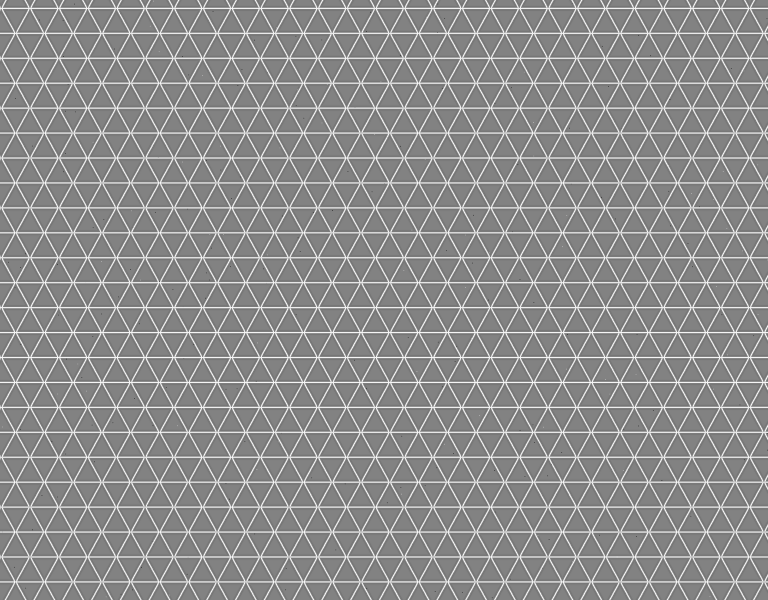
Reproduce this pattern procedurally as a WebGL 1 fragment shader.

```glsl
precision highp float;

uniform vec2 u_resolution;

// Lengths are fractions of the canvas height
#define SIDE 0.04797
#define ROW_HEIGHT 0.04156
#define ORIGIN vec2(0.0020, 0.0140)
#define LINE_WIDTH 0.0019
#define VERTEX_GAP 0.036
#define GROUND vec3(0.508)
#define LINE vec3(0.96)
#define HALO_DEPTH 0.045
#define SPECK_CELL 0.03
#define SPECK_CHANCE 0.22

float hash(vec2 p) {
  vec3 q = fract(vec3(p.xyx) * vec3(0.1031, 0.1030, 0.0973));
  q += dot(q, q.yzx + 33.33);
  return fract((q.x + q.y) * q.z);
}

// Box-filtered coverage of a line at signed distance d
float stroke(float d, float pixel) {
  float h = 0.5 * LINE_WIDTH;
  return clamp((d + h) / pixel + 0.5, 0.0, 1.0)
       - clamp((d - h) / pixel + 0.5, 0.0, 1.0);
}

// x: distance to the horizontals, y: distance to the diagonals
vec2 latticeDistance(vec2 p) {
  float v = p.y / ROW_HEIGHT;
  float row = floor(v + 0.5);
  float y = v - row;
  float x = abs(fract(p.x / SIDE - 0.5 * row + 0.5) - 0.5);

  // Diagonals bend apart slightly where they would cross
  float bend = sqrt(0.25 * y * y + VERTEX_GAP * VERTEX_GAP);
  float slope = 0.25 * y / bend * SIDE / ROW_HEIGHT;
  float diagonal = (x - bend) * SIDE / sqrt(1.0 + slope * slope);
  return vec2(y * ROW_HEIGHT, diagonal);
}

// Sparse dust: mostly dark dots, a few light ones
float specks(vec2 p, float pixel) {
  vec2 cell = floor(p / SPECK_CELL);
  vec2 center = 0.1 + 0.8 * vec2(hash(cell + 17.0), hash(cell + 53.0));
  float d = length(p - (cell + center) * SPECK_CELL);
  float dotMask = 1.0 - smoothstep(0.0, 0.0008 + pixel * 0.5, d);
  float present = step(hash(cell + 91.0), SPECK_CHANCE);
  float tone = mix(-0.22, 0.16, step(0.7, hash(cell + 131.0)));
  return dotMask * present * tone;
}

void main() {
  float pixel = 1.0 / u_resolution.y;
  vec2 uv = gl_FragCoord.xy * pixel;
  vec2 p = vec2(uv.x, 1.0 - uv.y) - ORIGIN;

  vec2 d = latticeDistance(p);
  float nearest = min(abs(d.x), abs(d.y));

  // Ground with a faint dark fringe beside each line
  float fringe = (nearest - 0.0031) / 0.0013;
  vec3 color = GROUND - HALO_DEPTH * exp(-fringe * fringe);
  color += specks(uv, pixel);

  // Lines
  float ink = max(stroke(d.x, pixel), stroke(d.y, pixel));
  gl_FragColor = vec4(mix(color, LINE, ink), 1.0);
}
```
